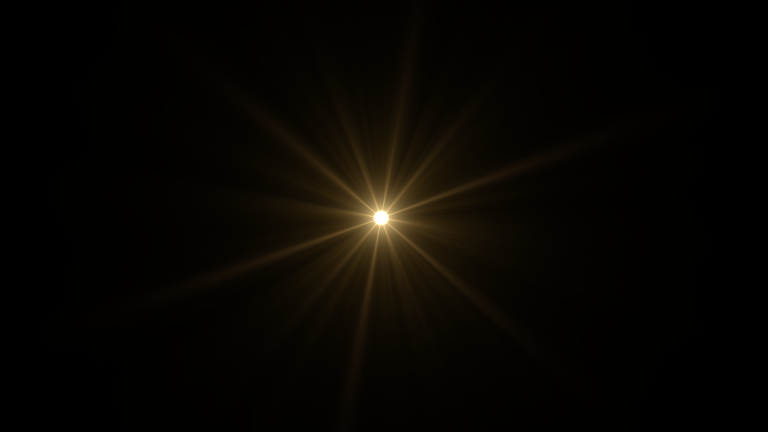
Give the GLSL for this background, as a WebGL 1 fragment shader.

```glsl
precision highp float;
// A small white-hot star on black with a warm amber halo and twelve soft rays.
// Exponential falloffs build the core and halo; folding the polar angle repeats
// the rays, and gradient noise over the direction adds fine uneven streaks.

uniform vec2 u_resolution;

const float TAU = 6.2831853;

// Layout, in units of the canvas height
const vec2 STAR_OFFSET = vec2(-0.0065, -0.0045);
const float DISC_RADIUS = 0.012;
const float CORE_REACH = 0.030;
const float HALO_REACH = 0.128;
const float HAZE_REACH = 0.24;

// Rays: angles in radians, reach in canvas heights
const float RAY_COUNT = 12.0;
const float RAY_TURN = 0.345;
const float LONG_REACH = 0.27;
const float REACH_STEP = 0.02;
const float SHORT_REACH = 0.115;
const float LONG_WIDTH = 0.036;
const float SHORT_WIDTH = 0.052;
const float RAY_GAIN = 0.20;
const float STREAK_FREQUENCY = 7.0;
const float STREAK_AMOUNT = 0.45;

const vec3 DISC_COLOR = vec3(1.0, 1.0, 0.96);
const vec3 CORE_COLOR = vec3(1.0, 0.97, 0.84);
const vec3 HALO_COLOR = vec3(0.35, 0.245, 0.075);
const vec3 HAZE_COLOR = vec3(0.035, 0.025, 0.004);
const vec3 RAY_COLOR = vec3(1.0, 0.78, 0.46);
const vec3 RAY_TIP_COLOR = vec3(1.0, 0.62, 0.26);

vec2 gradientAt(vec2 cell) {
    float h = fract(sin(dot(cell, vec2(127.1, 311.7))) * 43758.5);
    return vec2(cos(TAU * h), sin(TAU * h));
}

float gradientNoise(vec2 p) {
    vec2 cell = floor(p);
    vec2 f = p - cell;
    vec2 blend = f * f * f * (f * (f * 6.0 - 15.0) + 10.0);
    float a = dot(gradientAt(cell), f);
    float b = dot(gradientAt(cell + vec2(1.0, 0.0)), f - vec2(1.0, 0.0));
    float c = dot(gradientAt(cell + vec2(0.0, 1.0)), f - vec2(0.0, 1.0));
    float d = dot(gradientAt(cell + vec2(1.0, 1.0)), f - vec2(1.0, 1.0));
    return mix(mix(a, b, blend.x), mix(c, d, blend.x), blend.y);
}

// Long and short rays alternate; opposite rays share one reach.
float rayLight(float angle, float radius) {
    float spacing = TAU / RAY_COUNT;
    float turned = angle - RAY_TURN;
    float index = floor(turned / spacing + 0.5);
    float offAxis = turned - index * spacing;

    float isShort = step(0.5, mod(index, 2.0));
    float pairIndex = mod(index, RAY_COUNT * 0.5);
    float reach = mix(LONG_REACH - REACH_STEP * pairIndex, SHORT_REACH, isShort);
    float across = offAxis / mix(LONG_WIDTH, SHORT_WIDTH, isShort);
    return exp(-0.5 * across * across) * exp(-radius / reach);
}

void main() {
    vec2 p = (gl_FragCoord.xy - 0.5 * u_resolution) / u_resolution.y - STAR_OFFSET;
    float radius = max(length(p), 0.0001);
    vec2 direction = p / radius;
    float angle = atan(p.y, p.x);

    // Halo, with streaks that fade in away from the core
    float streaks = gradientNoise(direction * STREAK_FREQUENCY)
                  + 0.5 * gradientNoise(direction * STREAK_FREQUENCY * 2.7);
    float streakShade = 1.0 + STREAK_AMOUNT * streaks * smoothstep(0.02, 0.15, radius);
    vec3 color = HALO_COLOR * exp(-radius / HALO_REACH) * streakShade;
    color += HAZE_COLOR * exp(-radius / HAZE_REACH) * streakShade;

    // Rays grow redder toward their tips and vanish before the far edges
    vec3 rayTint = mix(RAY_COLOR, RAY_TIP_COLOR, smoothstep(0.05, 0.4, radius));
    float rayFade = 1.0 - smoothstep(0.35, 0.95, radius);
    color += RAY_GAIN * rayTint * rayLight(angle, radius) * rayFade * streakShade;

    // Bright core and soft-edged disc
    color += CORE_COLOR * exp(-radius / CORE_REACH);
    color += DISC_COLOR * (1.0 - smoothstep(0.5 * DISC_RADIUS, 1.7 * DISC_RADIUS, radius));

    gl_FragColor = vec4(clamp(color, 0.0, 1.0), 1.0);
}
```
